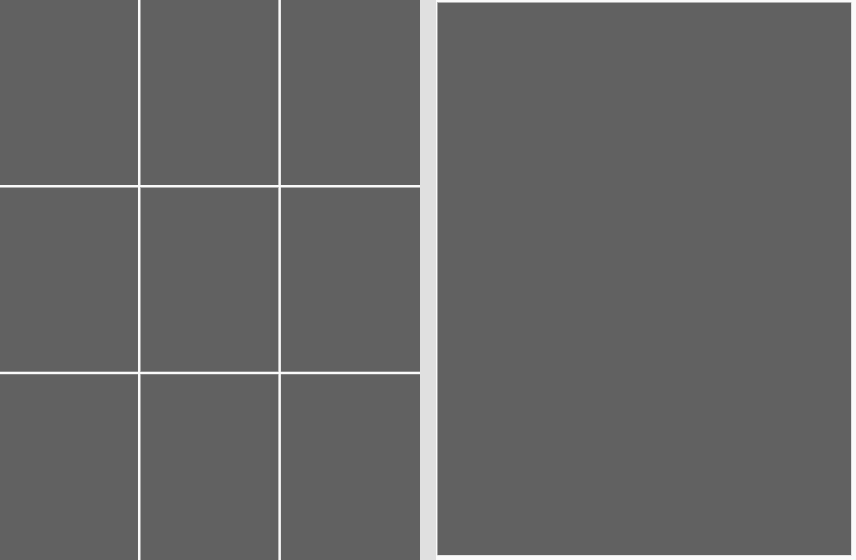
Left: the whole. Right: its middle third, enlarged.
Reproduce this pattern procedurally as a WebGL 2 fragment shader.

```glsl
#version 300 es
precision highp float;

#define REPEATS vec2(3.0, 3.0)
#define FIRST_LINE vec2(0.3315, 0.3340)
#define LINE_PITCH vec2(0.3343, 0.3334)
#define LINE_WIDTH 0.00594
#define PANEL_COLOR vec3(0.38)
#define LINE_COLOR vec3(0.98)

uniform vec2 u_resolution;
out vec4 fragColor;

// Distance on each axis to the nearest divider, in canvas fractions.
vec2 dividerDistance(vec2 uv) {
    vec2 index = floor((uv - FIRST_LINE) / LINE_PITCH + 0.5);
    index = clamp(index, vec2(0.0), REPEATS - 2.0); // inner dividers only
    return abs(uv - FIRST_LINE - index * LINE_PITCH);
}

void main() {
    vec2 uv = gl_FragCoord.xy / u_resolution;

    // Use the canvas width as the common unit for both axes.
    vec2 axisScale = vec2(1.0, u_resolution.y / u_resolution.x);
    vec2 dist = dividerDistance(uv) * axisScale;

    // Box-filtered edge coverage, one pixel wide.
    float pixel = 1.0 / u_resolution.x;
    vec2 coverage = clamp((0.5 * LINE_WIDTH - dist) / pixel + 0.5, 0.0, 1.0);
    float line = max(coverage.x, coverage.y);

    fragColor = vec4(mix(PANEL_COLOR, LINE_COLOR, line), 1.0);
}
```
